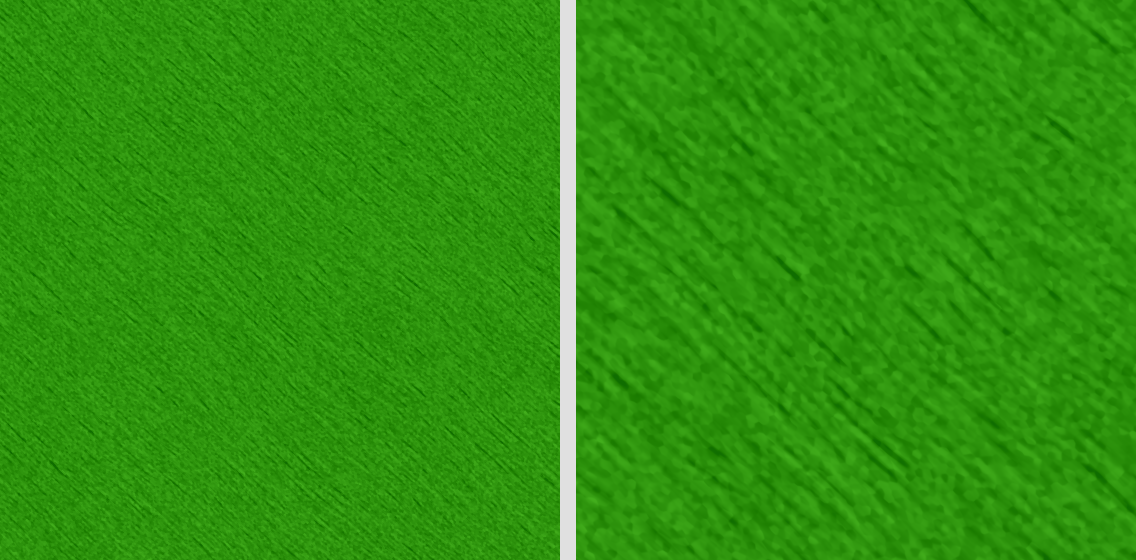
Left, the full canvas; right, a detail of the centre.
Reproduce this texture procedurally as a WebGL 2 fragment shader.

```glsl
#version 300 es
precision highp float;
precision highp int;
// Green fibrous surface: fine slanted streaks in relief, thin dark creases and crisp grain.

#define SLANT -0.73                      // fibre direction in radians
#define LONG_FIBRE vec2(0.055, 0.0046)   // length and width of cells
#define SHORT_FIBRE vec2(0.017, 0.0042)
#define GRAIN vec2(0.0046, 0.0034)
#define BROAD vec2(0.16, 0.055)
#define LONG_AMOUNT 0.68
#define SHORT_AMOUNT 0.62
#define GRAIN_AMOUNT 1.22
#define BROAD_AMOUNT 0.22
#define CREASE_AMOUNT 1.3
#define BASE_GREEN vec3(0.178, 0.578, 0.050)
#define TONE_STEP vec3(0.037, 0.047, 0.028)

uniform vec2 u_resolution;
out vec4 fragColor;

// Integer hash of a cell: three values from 0 to 1
vec3 hash3(ivec2 cell, int seed) {
  uvec3 v = uvec3(ivec3(cell, seed)) * 1664525u + 1013904223u;
  v.x += v.y * v.z; v.y += v.z * v.x; v.z += v.x * v.y;
  v ^= v >> 16u;
  v.x += v.y * v.z; v.y += v.z * v.x; v.z += v.x * v.y;
  return vec3(v >> 8u) / 16777216.0;
}

// Smooth cellular noise: random cell tones from -1 to 1, blended by distance
float cellTone(vec2 p, vec2 size, int seed) {
  vec2 q = p / size;
  ivec2 home = ivec2(floor(q));
  float toneSum = 0.0;
  float weightSum = 0.0;
  for (int y = -1; y <= 1; y++) {
    for (int x = -1; x <= 1; x++) {
      ivec2 cell = home + ivec2(x, y);
      vec3 h = hash3(cell, seed);
      vec2 d = vec2(cell) + h.xy - q;
      float weight = exp(-6.0 * dot(d, d));
      toneSum += weight * (2.0 * h.z - 1.0);
      weightSum += weight;
    }
  }
  return toneSum / weightSum;
}

// Relief: each fibre is lit on one flank and shaded on the other
float reliefTone(vec2 p, vec2 size, int seed) {
  vec2 across = vec2(0.0, 0.9 * size.y);
  return cellTone(p, size, seed) - 0.6 * cellTone(p + across, size, seed);
}

void main() {
  vec2 p = gl_FragCoord.xy / min(u_resolution.x, u_resolution.y);

  // Fibre frame: x runs along the streaks, y across them, with a slight sway
  float c = cos(SLANT);
  float s = sin(SLANT);
  vec2 f = vec2(c * p.x + s * p.y, c * p.y - s * p.x);
  f.y += 0.003 * sin(13.0 * f.x + 9.0 * f.y) + 0.001 * sin(37.0 * f.x - 21.0 * f.y);

  // Layered streaks and grain
  float longTone = reliefTone(f, LONG_FIBRE, 1);
  float shortTone = reliefTone(f, SHORT_FIBRE, 2);
  float tone = LONG_AMOUNT * longTone + SHORT_AMOUNT * shortTone;
  tone += GRAIN_AMOUNT * cellTone(f, GRAIN, 3);
  tone += BROAD_AMOUNT * cellTone(f, BROAD, 4);

  // Sparse creases where long and short fibres are both shaded
  float crease = smoothstep(0.55, 1.4, -0.75 * longTone - 0.5 * shortTone);
  tone -= CREASE_AMOUNT * crease + 0.08;

  vec3 colour = BASE_GREEN + TONE_STEP * clamp(tone, -3.2, 2.2);
  fragColor = vec4(clamp(colour, 0.0, 1.0), 1.0);
}
```
